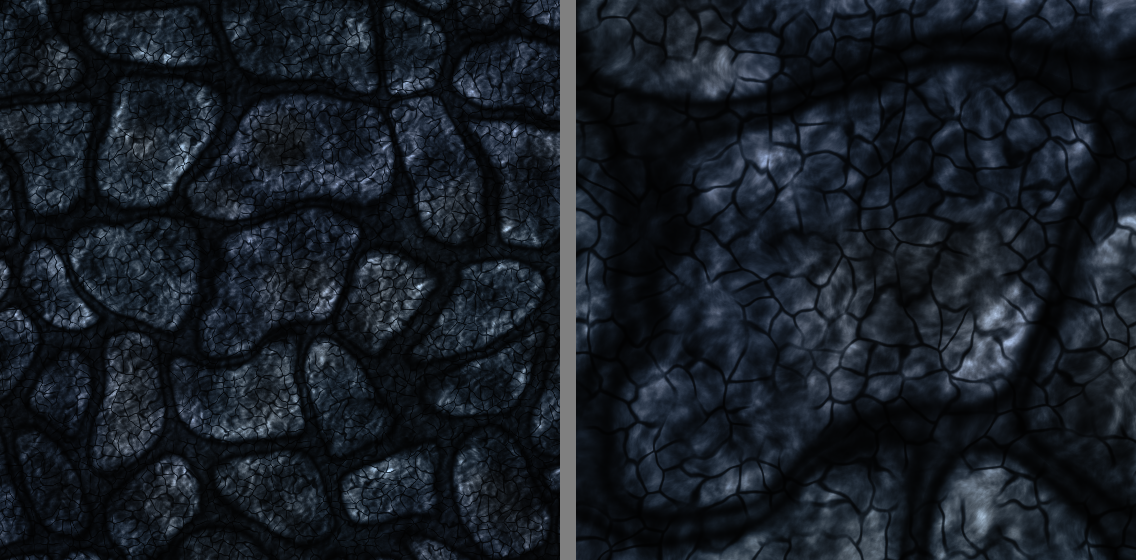
Left, the full canvas; right, a detail of the centre.
Give the GLSL for this texture, as a Shadertoy shader.

```glsl
// Dark blue-grey cracked rock slabs, rounded and separated by black grooves.

vec2 hash2(vec2 p) {
    return fract(sin(vec2(dot(p, vec2(127.1, 311.7)), dot(p, vec2(269.5, 183.3)))) * 43758.5453);
}

float noise(vec2 p) {
    vec2 i = floor(p), f = fract(p);
    f = f * f * (3.0 - 2.0 * f);
    float bottom = mix(hash2(i).x, hash2(i + vec2(1, 0)).x, f.x);
    float top = mix(hash2(i + vec2(0, 1)).x, hash2(i + vec2(1, 1)).x, f.x);
    return mix(bottom, top, f.y);
}

float fbm(vec2 p) {
    float sum = 0.0, amp = 0.5;
    for (int i = 0; i < 5; i++) {
        sum += amp * noise(p);
        p = mat2(1.6, 1.2, -1.2, 1.6) * p + 17.3;
        amp *= 0.5;
    }
    return sum;
}

vec2 warp(vec2 p) {
    return vec2(noise(p), noise(p + 41.7)) - 0.5;
}

// Distance to the Voronoi border; a low sharpness rounds the corners.
float cellBorder(vec2 p, float sharpness) {
    vec2 base = floor(p), nearCell = base, nearest = vec2(9.0);
    for (int y = -1; y <= 1; y++)
    for (int x = -1; x <= 1; x++) {
        vec2 cell = base + vec2(x, y);
        vec2 r = cell + 0.1 + 0.8 * hash2(cell) - p;
        if (dot(r, r) < dot(nearest, nearest)) {
            nearest = r;
            nearCell = cell;
        }
    }
    float sum = 0.0;
    for (int y = -2; y <= 2; y++)
    for (int x = -2; x <= 2; x++) {
        if (x == 0 && y == 0) continue;
        vec2 cell = nearCell + vec2(x, y);
        vec2 r = cell + 0.1 + 0.8 * hash2(cell) - p;
        sum += exp(-sharpness * dot(0.5 * (nearest + r), normalize(r - nearest)));
    }
    return -log(sum) / sharpness;
}

void mainImage(out vec4 fragColor, in vec2 fragCoord) {
    vec2 uv = fragCoord / iResolution.xy;
    vec2 p = fragCoord / iResolution.y;

    // Slab outlines with uneven joints
    vec2 slabPos = p * 5.0 + 0.7 * warp(p * 6.0) + 0.05 * warp(p * 30.0) + 3.0;
    float edge = cellBorder(slabPos, 13.0) - 0.015 - 0.06 * noise(p * 7.0 + 5.0);
    float slab = smoothstep(-0.01, 0.08, edge);
    float groove = exp(-pow((edge + 0.01) / 0.03, 2.0));
    float rim = exp(-5.0 * max(edge - 0.06, 0.0));

    // Hairline cracks that fade in and out
    vec2 crackPos = p * 47.0 + 1.2 * warp(p * 28.0) + 0.25 * warp(p * 120.0);
    float crack = 1.0 - smoothstep(0.015, 0.1, cellBorder(crackPos, 60.0));
    crack *= smoothstep(0.05, 0.5, noise(p * 45.0 + 9.0));

    // Blotches, soft dark folds and fine diagonal chipped relief
    float blotch = fbm(p * 19.0 + 2.0) - 0.485;
    float fold = exp(-pow((noise(p * 9.0 + 23.0) - 0.5) / 0.08, 2.0));
    vec2 chipPos = mat2(0.9, -0.7, 0.6, 1.1) * p * 85.0 + 1.2 * warp(p * 40.0);
    float relief = fbm(chipPos) - fbm(chipPos + vec2(0.4, -0.55));
    float grit = noise(p * 230.0) - 0.5;

    // Brightness of stone and mortar
    float stone = 0.146 * exp((2.6 + 1.2 * rim) * blotch + 2.5 * relief + 0.35 * grit + 0.6 * rim - 0.27 - 0.4 * fold);
    float mortar = 0.06 * exp(1.5 * blotch + 1.8 * relief + 0.3 * grit) * (1.0 - 0.7 * groove);
    float value = mix(mortar, stone, slab) * (1.0 - 0.78 * crack);
    value *= 1.0 - 0.35 * smoothstep(0.35, 0.75, length(uv - 0.5));
    value *= 1.08 / (1.0 + 0.4 * value);

    // Blue tint, greyer in highlights and slab centres
    vec3 tint = mix(vec3(0.66, 1.0, 1.36), vec3(0.85, 1.0, 1.15), smoothstep(0.06, 0.36, value));
    float grey = smoothstep(0.45, 0.75, noise(p * 8.0 + 61.0)) * (1.0 - 0.7 * rim);
    tint = mix(tint, vec3(0.95, 1.0, 1.05), 0.6 * grey);
    tint += vec3(0.01, -0.02, 0.06) * smoothstep(0.5, 0.8, noise(p * 4.0 + 33.0)) * (1.0 - grey);

    fragColor = vec4(value * tint + vec3(0.005, 0.005, 0.005), 1.0);
}
```
